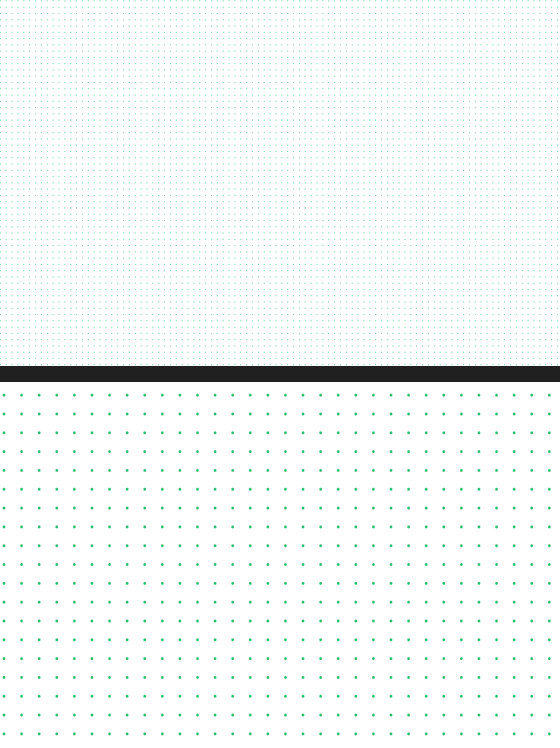
Top: the whole. Bottom: its middle third, enlarged.
A WebGL 1 fragment shader for this pattern:

```glsl
precision highp float;
// A fine, even grid of tiny mint green dots on white paper.

uniform vec2 u_resolution;

const vec2 GRID_COUNT = vec2(95.5, 58.35);   // repeats across and down
const vec2 FIRST_DOT = vec2(0.06, 0.15);     // first dot from the top left, in cells
const float DOT_RADIUS = 0.078;              // in cells
const float FILTER_WIDTH = 1.15;             // smoothing footprint, in output samples
const int TAPS = 5;

const vec3 PAPER = vec3(1.0);
const vec3 MINT = vec3(0.16, 0.74, 0.44);

// Position in cells, measured from the top left corner.
vec2 gridPosition(vec2 fragCoord, vec2 resolution, vec2 count) {
  vec2 uv = fragCoord / resolution;
  return vec2(uv.x, 1.0 - uv.y) * count;
}

// Signed distance to the nearest dot of a repeated grid.
float dotGridDistance(vec2 p, vec2 origin, float radius) {
  vec2 local = fract(p - origin + 0.5) - 0.5;
  return length(local) - radius;
}

// Share of the footprint covered by dots, averaged over a small square of taps.
float dotCoverage(vec2 p, vec2 footprint, vec2 origin, float radius) {
  float softness = 0.5 * max(footprint.x, footprint.y) / float(TAPS);
  float total = 0.0;
  for (int j = 0; j < TAPS; j++) {
    for (int i = 0; i < TAPS; i++) {
      vec2 offset = (vec2(float(i), float(j)) + 0.5) / float(TAPS) - 0.5;
      float d = dotGridDistance(p + offset * footprint, origin, radius);
      total += 1.0 - smoothstep(-softness, softness, d);
    }
  }
  return total / float(TAPS * TAPS);
}

void main() {
  vec2 p = gridPosition(gl_FragCoord.xy, u_resolution, GRID_COUNT);
  vec2 footprint = FILTER_WIDTH * GRID_COUNT / u_resolution;
  float ink = dotCoverage(p, footprint, FIRST_DOT, DOT_RADIUS);
  gl_FragColor = vec4(mix(PAPER, MINT, ink), 1.0);
}
```
